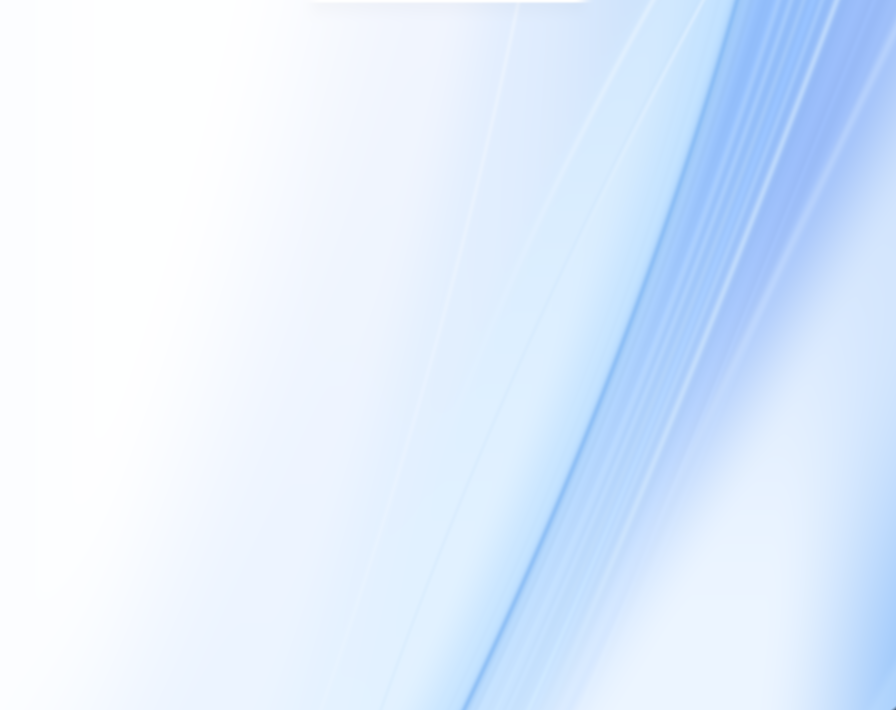
Reproduce this background procedurally as a WebGL 1 fragment shader.

```glsl
precision highp float;
uniform vec2 u_resolution;

float hash(float n) {
  return fract(sin(n * 127.1) * 4375.85);
}

float noise(float x) {
  float i = floor(x);
  return mix(hash(i), hash(i + 1.0), smoothstep(0.0, 1.0, x - i));
}

// Horizontal position of a parabola given at the bottom, middle and top
float curve(float y, float low, float mid, float high) {
  return low + y * (4.0 * mid - 3.0 * low - high) + 2.0 * y * y * (low + high - 2.0 * mid);
}

float line(float d, float width) {
  float w = max(width, 0.8 / u_resolution.x);
  return exp(-d * d / (w * w));
}

void main() {
  vec2 uv = gl_FragCoord.xy / u_resolution;
  float x = uv.x;
  float y = uv.y;

  // Signed distances from the main folds, left to right
  float haze = x - curve(y, 0.10, 0.25, 0.36);
  float veil = x - curve(y, 0.358, 0.483, 0.579);
  float sheet = x - curve(y, 0.40, 0.535, 0.729);
  float seam = x - curve(y, 0.43, 0.589, 0.785);
  float crease = x - curve(y, 0.518, 0.690, 0.823);
  float ridge = x - curve(y, 0.612, 0.779, 0.934);
  float outer = x - curve(y, 0.635, 0.824, 1.016);
  float rim = x - curve(y, 0.645, 0.875, 1.06);

  // Pale left side
  vec3 color = mix(vec3(0.988, 0.993, 1.0), vec3(0.998, 0.999, 1.0), smoothstep(0.0, 0.14, x));
  vec3 lavender = mix(vec3(0.925, 0.957, 1.0), vec3(0.945, 0.961, 0.996), y);
  color = mix(color, lavender, smoothstep(-0.12, 0.13, haze));

  // Translucent sheets
  vec3 veilColor = mix(vec3(0.895, 0.948, 1.0), vec3(0.88, 0.928, 0.995), y);
  color = mix(color, veilColor, smoothstep(-0.09, 0.015, veil));
  color = mix(color, vec3(0.79, 0.88, 0.985), 0.85 * y * y * smoothstep(0.0, 0.16, veil));
  vec3 sheetColor = mix(vec3(0.885, 0.947, 1.0), vec3(0.82, 0.91, 0.995), y * y);
  color = mix(color, sheetColor, smoothstep(-0.03, 0.02, sheet));

  // Saturated blue band
  color = mix(color, vec3(0.74, 0.875, 1.0), 0.8 * smoothstep(-0.085, 0.0, crease));
  vec3 bandColor = mix(vec3(0.79, 0.895, 1.0), vec3(0.575, 0.745, 0.985), smoothstep(-0.1, 0.95, y));
  color = mix(color, bandColor, smoothstep(-0.015, 0.03, crease));
  vec3 violet = mix(vec3(0.80, 0.89, 1.0), vec3(0.60, 0.735, 0.975), smoothstep(0.0, 0.85, y));
  color = mix(color, violet, smoothstep(-0.03, 0.03, ridge));

  // Fine grain running along the band
  float across = crease / (crease - ridge);
  float inBand = smoothstep(-0.5, 0.1, across) * (1.0 - smoothstep(1.2, 1.9, across));
  color += inBand * 0.022 * (noise(across * 9.0 + 40.0) + noise(across * 21.0 + 90.0) - 1.0);

  // Pale area beyond the rim
  vec3 rimColor = mix(vec3(0.925, 0.96, 1.0), vec3(0.79, 0.875, 0.99), smoothstep(0.1, 1.0, y));
  color = mix(color, rimColor, smoothstep(-0.085, 0.05, rim));

  // Blue glow in the lower right corner
  float glow = smoothstep(0.84, 1.06, x - 0.08 * y) * (1.0 - smoothstep(0.0, 0.75, y));
  color = mix(color, vec3(0.55, 0.745, 0.98), glow);
  float wedge = x - 0.968 - 0.45 * y;
  color = mix(color, vec3(0.76, 0.88, 1.0), 0.4 * smoothstep(-0.006, 0.01, wedge));

  // Light and dark filaments
  vec3 shine = vec3(0.90, 0.95, 1.0);
  color = mix(color, vec3(0.965, 0.98, 1.0), (0.15 + 0.25 * y) * line(veil, 0.0028));
  color = mix(color, shine, 0.65 * smoothstep(0.2, 0.9, y) * line(sheet, 0.004));
  color = mix(color, shine, 0.5 * smoothstep(0.5, 0.95, y) * line(seam, 0.003));
  color = mix(color, vec3(0.78, 0.88, 0.98), 0.22 * line(seam + 0.005, 0.0025));
  color = mix(color, vec3(0.47, 0.69, 0.94), 0.62 * line(crease, 0.0036));
  color = mix(color, vec3(0.52, 0.73, 0.97), 0.2 * line(crease - 0.004, 0.011));
  for (int i = 0; i < 4; i++) {
    float n = float(i);
    float at = 0.36 + 0.15 * n + 0.06 * hash(n + 3.0);
    float strand = mix(crease, ridge, at);
    color = mix(color, vec3(0.80, 0.90, 1.0), (0.12 + 0.24 * hash(n + 11.0)) * line(strand, 0.0035));
  }
  color = mix(color, vec3(0.83, 0.915, 1.0), 0.6 * line(ridge, 0.0042));
  color = mix(color, vec3(0.81, 0.89, 1.0), 0.42 * line(outer, 0.006));

  // Card edge at the top with its soft shadow, and the dark corner
  float side = abs(x - 0.5) - 0.155;
  float span = 1.0 - smoothstep(-0.015, 0.01, side);
  color -= 0.02 * span * smoothstep(0.965, 1.0, y);
  color = mix(color, vec3(1.0), span * smoothstep(0.994, 0.999, y));
  color = mix(color, vec3(0.2, 0.27, 0.36), smoothstep(0.992, 1.002, x - y));

  gl_FragColor = vec4(clamp(color, 0.0, 1.0), 1.0);
}
```
